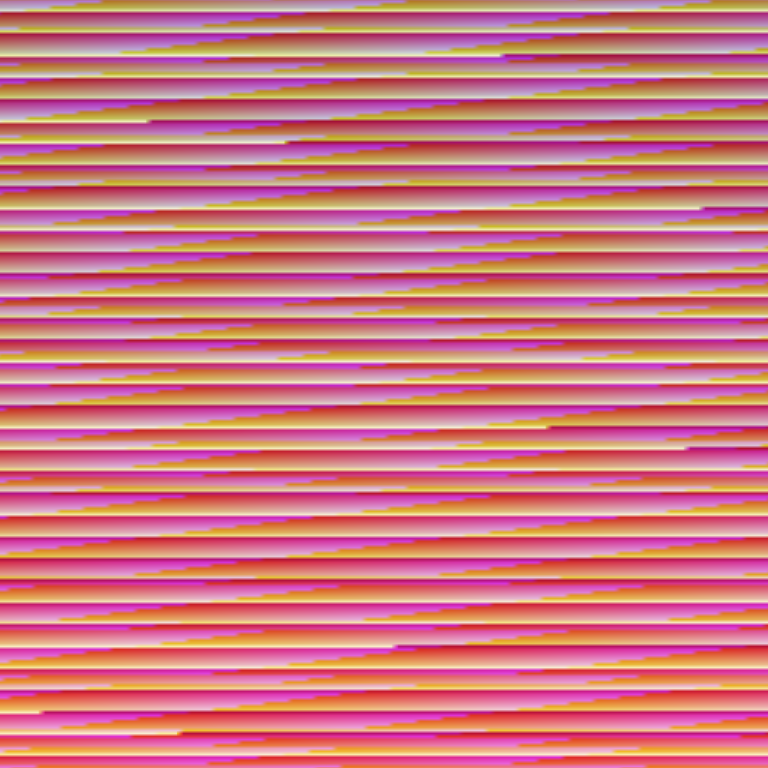
A three.js fragment shader for this pattern:

```glsl
varying vec2 vUv;

float hash(float n) {
  return fract(sin(n * 12.9898 + 4.1) * 43758.545);
}

// Rising ramp from 0 to 1 with a softened drop at each wrap
float softSaw(float t, float dropWidth) {
  float f = fract(t);
  return f * (1.0 - smoothstep(1.0 - dropWidth, 1.0, f));
}

// Colour of one thin scan row, counted from the top
vec3 rowColor(float row, float x) {
  // Each row skips four lines of the count, some short runs one more
  float extraLine = step(0.68, hash(floor(row / 3.0)));
  float count = row * 4.0 + extraLine + x;
  // Green climbs once per band, blue a few times across
  float green = softSaw((count - 14.3) / 29.18, 0.0004);
  float blue = softSaw((count - 396.441) / 0.3967, 0.03);
  float red = mix(0.66, 0.88, row / 256.0) + 0.08 * green;

  vec3 color = vec3(red, mix(0.08, 0.85, green), mix(0.14, 0.87, blue));

  // Pale line closing each band, dark line opening the next
  float pale = smoothstep(0.85, 0.98, green);
  float dark = 1.0 - smoothstep(0.0, 0.13, green);
  color = mix(color, vec3(0.99, 0.96, 0.82), 0.7 * pale);
  return mix(color, vec3(0.58, 0.05, 0.24), 0.5 * dark);
}

void main() {
  // Blend neighbouring rows for soft horizontal edges
  float y = (1.0 - vUv.y) * 256.0 - 0.5;
  float row = floor(y);
  vec3 color = mix(rowColor(row, vUv.x), rowColor(row + 1.0, vUv.x), y - row);
  gl_FragColor = vec4(color, 1.0);
}
```
